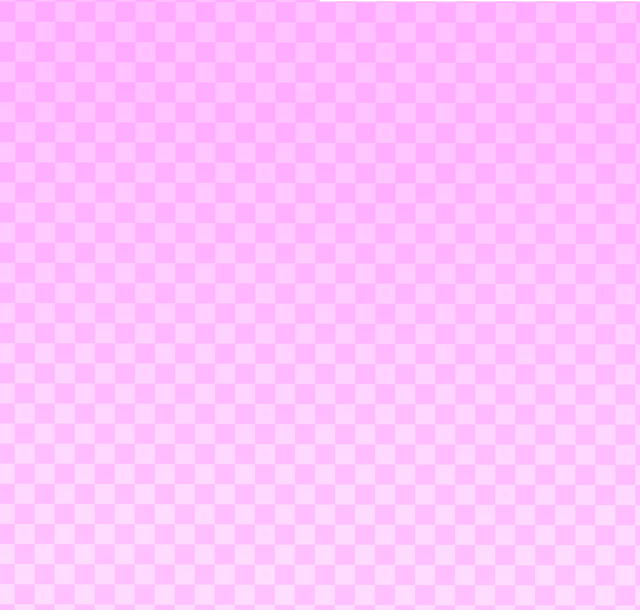
This pattern is drawn by a Shadertoy shader. Its source:

```glsl
// Pink checkerboard, very slightly skewed, that pales from top to bottom.
// A signed edge distance per axis gives the smooth checks; faint value noise,
// sparse inner marks and a thin pale sliver at the top supply the wear.

#define CELLS vec2(31.97, 30.37)     // checks across and down
#define OFFSET vec2(0.0241, 0.0027)  // first full check, from the top left
#define SKEW vec2(-0.0013, 0.0022)   // lean of the columns and the rows
#define DARK_GREEN vec2(0.67, 0.753) // green of dark checks: top, bottom
#define PALE_GREEN vec2(0.757, 0.86) // green of pale checks: top, bottom
#define SMUDGE 0.012                 // strength of the slanted streaks
#define CELL_VARY 0.004              // tone change from check to check
#define MARK 0.010                   // strength of the inner marks
#define SLIVER 0.0021                // height of the pale top sliver

float hash(vec2 p) {
    vec3 q = fract(p.xyx * vec3(0.1031, 0.103, 0.0973));
    q += dot(q, q.yzx + 33.33);
    return fract((q.x + q.y) * q.z);
}

float valueNoise(vec2 p) {
    vec2 i = floor(p), f = fract(p);
    f = f * f * (3.0 - 2.0 * f);
    float low = mix(hash(i), hash(i + vec2(1, 0)), f.x);
    float high = mix(hash(i + vec2(0, 1)), hash(i + vec2(1, 1)), f.x);
    return mix(low, high, f.y);
}

// 1 on pale checks, 0 on dark ones; pixel is the pixel size in checks
float checker(vec2 grid, vec2 pixel) {
    vec2 edge = 0.5 - abs(fract(grid * 0.5 + 0.25) * 2.0 - 1.0);
    vec2 side = clamp(edge / (0.6 * pixel), -1.0, 1.0);
    return 0.5 + 0.5 * side.x * side.y;
}

// Soft square inside every sixth column of every second row
float innerMark(vec2 grid) {
    vec2 d = abs(fract(grid) - 0.5);
    vec2 cell = mod(floor(grid), vec2(6.0, 2.0));
    float chosen = step(cell.x + cell.y, 0.5);
    return chosen * (1.0 - smoothstep(0.14, 0.24, max(d.x, d.y)));
}

void mainImage(out vec4 fragColor, in vec2 fragCoord) {
    // Canvas position, measured from the top left
    vec2 uv = fragCoord / iResolution.xy;
    uv.y = 1.0 - uv.y;
    vec2 grid = (uv - OFFSET - SKEW * uv.yx) * CELLS;

    // Checks with a vertical fade
    float pale = checker(grid, CELLS / iResolution.xy);
    float fade = smoothstep(0.0, 1.0, uv.y);
    vec2 tones = mix(vec2(DARK_GREEN.x, PALE_GREEN.x),
                     vec2(DARK_GREEN.y, PALE_GREEN.y), fade);
    float green = mix(tones.x, tones.y, pale);

    // Wear: slanted streaks, uneven checks and inner marks
    vec2 slant = vec2(uv.x, uv.y + 0.3 * uv.x) * vec2(5.0, 16.0);
    green += SMUDGE * (valueNoise(slant + 7.0) - 0.5);
    green += CELL_VARY * (hash(floor(grid) + 50.0) - 0.5);
    green -= MARK * pale * innerMark(grid);

    // Pale sliver along the right half of the top edge
    vec2 px = 1.0 / iResolution.xy;
    float sliver = clamp((SLIVER - uv.y) / px.y + 0.5, 0.0, 1.0)
                 * clamp((uv.x - 0.5) / px.x + 0.5, 0.0, 1.0);
    fragColor = vec4(1.0, mix(green, 1.0, sliver), 1.0, 1.0);
}
```
